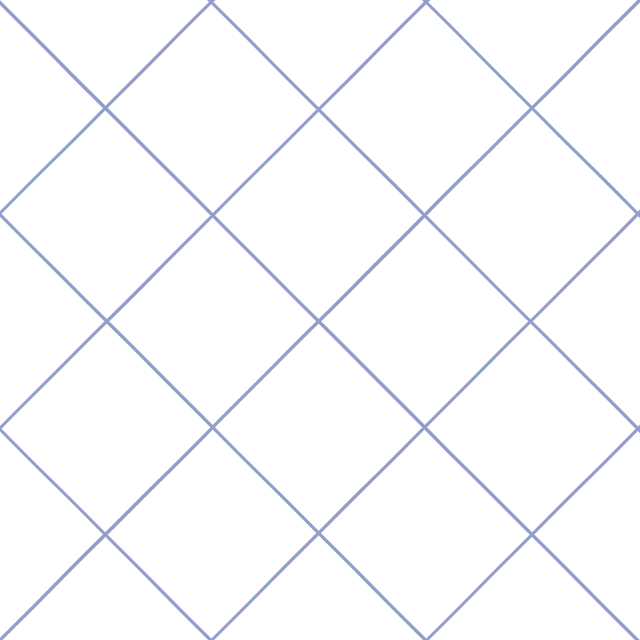
Give the GLSL for this pattern, as a WebGL 1 fragment shader.

```glsl
precision highp float;

uniform vec2 u_resolution;

// Coverage of evenly spaced diagonal rules; across + along are canvas units
float diagonalRules(float across, float along, float pixel) {
  float index = floor(across * 3.0 + 0.5);

  // Each rule sits slightly off its even spacing and wavers along its length
  float drift = -0.0023 * sin(index * 1.5708);
  float waver = 0.0003 * sin(along * 11.0 + index * 2.3)
              + 0.0002 * sin(along * 27.0 + index * 4.1);
  float dist = abs(across - index / 3.0 - drift - waver) * 0.70711;

  // The middle rule is a little heavier than the outer ones
  float halfWidth = 0.0024 + 0.0003 * exp(-index * index)
                  + 0.0001 * sin(along * 7.0 + index * 3.0);
  return clamp((halfWidth - dist) / pixel + 0.5, 0.0, 1.0);
}

void main() {
  vec2 uv = gl_FragCoord.xy / u_resolution;
  float pixel = 1.0 / min(u_resolution.x, u_resolution.y);

  // Two sets of crossing diagonals form the diamond lattice
  float rising = uv.x - uv.y;
  float falling = uv.x + uv.y - 0.9958;
  float ink = max(diagonalRules(rising, falling, pixel),
                  diagonalRules(falling, rising, pixel));

  // Faint shift of the ink between blue and violet
  float tint = 0.012 * sin(rising * 8.0 + 1.0) * sin(falling * 9.0);
  vec3 inkColor = vec3(0.57 + tint, 0.62 - tint, 0.80);

  gl_FragColor = vec4(mix(vec3(1.0), inkColor, ink), 1.0);
}
```
